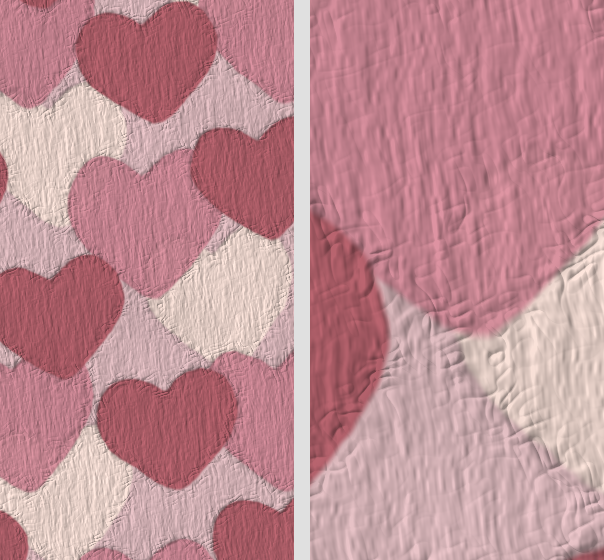
Left: the whole. Right: its middle third, enlarged.
Give the GLSL for this pattern, as a WebGL 2 fragment shader.

```glsl
#version 300 es
precision highp float;
// Overlapping cream, pink and red hearts pressed into fibrous mauve plaster.
// Each colour is a jittered lattice of heart distances; a height field built
// from their bevels, fibres and wrinkles is then lit from the upper left.

uniform vec2 u_resolution;
out vec4 fragColor;

const vec3 MAUVE = vec3(0.795, 0.668, 0.682);
const vec3 CREAM = vec3(0.875, 0.790, 0.758);
const vec3 PINK = vec3(0.738, 0.478, 0.530);
const vec3 RED = vec3(0.640, 0.342, 0.380);

float hash(vec2 p) {
    vec3 q = fract(p.xyx * 0.1031);
    q += dot(q, q.yzx + 33.33);
    return fract((q.x + q.y) * q.z);
}

// Smooth value noise in -1..1
float noise(vec2 p) {
    vec2 i = floor(p), f = fract(p);
    f = f * f * f * (f * (f * 6.0 - 15.0) + 10.0);
    float low = mix(hash(i), hash(i + vec2(1, 0)), f.x);
    float high = mix(hash(i + vec2(0, 1)), hash(i + vec2(1, 1)), f.x);
    return 2.0 * mix(low, high, f.y) - 1.0;
}

mat2 rotation(float angle) {
    float c = cos(angle), s = sin(angle);
    return mat2(c, -s, s, c);
}

// Approximate distance to a heart of half-width 1: a circle sheared upward,
// with a crisp notch and a rounded tip
float heart(vec2 p, float aspect) {
    float rounding = mix(0.002, 0.04, smoothstep(0.3, -0.6, p.y));
    float x = sqrt(p.x * p.x + rounding);
    float y = p.y / aspect + 0.32 - x * (1.4 - 0.75 * x);
    float r = length(vec2(x, y));
    vec2 slope = vec2(x - y * (1.4 - 1.5 * x), y / aspect) / max(r, 0.01);
    return (r - 1.0) / max(length(slope), 0.6);
}

// Nearest heart of a lattice spanned by two steps
float heartLattice(vec2 p, vec2 origin, mat2 steps, float size, float aspect, float seed) {
    vec2 cell = round(inverse(steps) * (p - origin));
    float nearest = 1e3;
    for (int j = -1; j <= 1; j++) {
        for (int i = -1; i <= 1; i++) {
            vec2 id = cell + vec2(i, j);
            vec2 key = id + seed;
            vec2 jitter = vec2(hash(key), hash(key + 17.0)) - 0.5;
            vec2 local = p - origin - steps * id - 0.02 * jitter;
            local = rotation(0.13 + 0.1 * jitter.x) * local;
            nearest = min(nearest, size * heart(local / size, aspect));
        }
    }
    return nearest;
}

// Distances to the cream, pink and red layers, with hand-made outlines
vec3 layerDistances(vec2 p) {
    p += 0.004 * vec2(noise(p * 13.0), noise(p * 13.0 + 40.0));
    p += 0.002 * vec2(noise(p * 50.0 + 9.0), noise(p * 50.0 + 70.0));
    mat2 creamSteps = mat2(0.56, -0.498, 0.025, -1.169);
    mat2 pinkSteps = mat2(0.448, 0.659, 0.448, -0.659);
    mat2 redSteps = mat2(0.393, -0.398, -0.318, -0.858);
    return vec3(
        heartLattice(p, vec2(0.187, 1.371), creamSteps, 0.252, 0.91, 31.0),
        heartLattice(p, vec2(0.510, 1.134), pinkSteps, 0.264, 0.89, 57.0),
        heartLattice(p, vec2(0.502, 1.682), redSteps, 0.241, 0.79, 83.0));
}

// Closeness to the visible outlines; upper layers hide the lower ones
float outline(vec3 d, float inset, float width) {
    vec3 offset = (d + inset) / width;
    vec3 line = exp(-offset * offset);
    float shown = max(line.x * mix(0.4, 1.0, smoothstep(-0.01, 0.01, d.y)), line.y);
    return max(shown * smoothstep(-0.02, 0.01, d.z), line.z);
}

// Near-vertical fibres of the plaster
float fibres(vec2 p) {
    p.x += 0.1 * p.y + 0.004 * noise(p * vec2(14.0, 18.0));
    float broad = noise(p * vec2(48.0, 9.0) + 5.0);
    float strand = noise(p * vec2(105.0, 22.0));
    float grain = noise(p * vec2(190.0, 75.0) + 31.0);
    return 0.5 * broad + 0.6 * strand + 0.35 * grain;
}

// Sharp creases gathered along the outlines
float wrinkles(vec2 p) {
    p += 0.010 * vec2(noise(p * 24.0 + 3.0), noise(p * 24.0 + 60.0));
    vec2 q = rotation(0.4) * p;
    return 1.0 - abs(noise(q * vec2(85.0, 28.0))) - abs(noise(q * vec2(42.0, 80.0) + 11.0));
}

float height(vec2 p) {
    vec3 d = layerDistances(p);
    vec3 raised = smoothstep(0.011, -0.011, d);
    float relief = mix(raised.x, 0.35 * raised.x + 1.0, raised.y);
    relief = mix(relief, 0.15 * relief + 1.3, raised.z);
    float crease = 0.15 + outline(d, 0.0, 0.028);
    return 0.0021 * relief + 0.0011 * fibres(p) + 0.0016 * crease * wrinkles(p);
}

void main() {
    vec2 p = gl_FragCoord.xy / u_resolution.x;
    vec3 d = layerDistances(p);

    // Flat colours, with cream glowing faintly through pink
    float soft = max(0.005, 1.0 / u_resolution.x);
    vec3 cover = smoothstep(soft, -soft, d);
    vec3 color = mix(MAUVE, CREAM, cover.x);
    color = mix(color, PINK, 0.92 * cover.y);
    color = mix(color, RED, 0.98 * cover.z);

    // Relief lighting
    float e = 0.0018;
    float h = height(p);
    vec2 slope = vec2(height(p + vec2(e, 0)) - h, height(p + vec2(0, e)) - h) / e;
    float light = clamp(dot(slope, vec2(0.75, -0.5)), -0.14, 0.30);

    // Worn dark outlines, a faint inner rim and uneven tone
    float wear = 0.65 + 0.35 * noise(p * 30.0 + 20.0);
    float shade = 1.0 - wear * (0.12 * outline(d, -0.002, 0.009) + 0.05 * outline(d, 0.022, 0.007));
    shade *= 1.0 + 0.02 * noise(p * 6.0) + 0.015 * noise(p * vec2(40.0, 10.0));
    fragColor = vec4(clamp(color * shade * (1.0 - light), 0.0, 1.0), 1.0);
}
```
